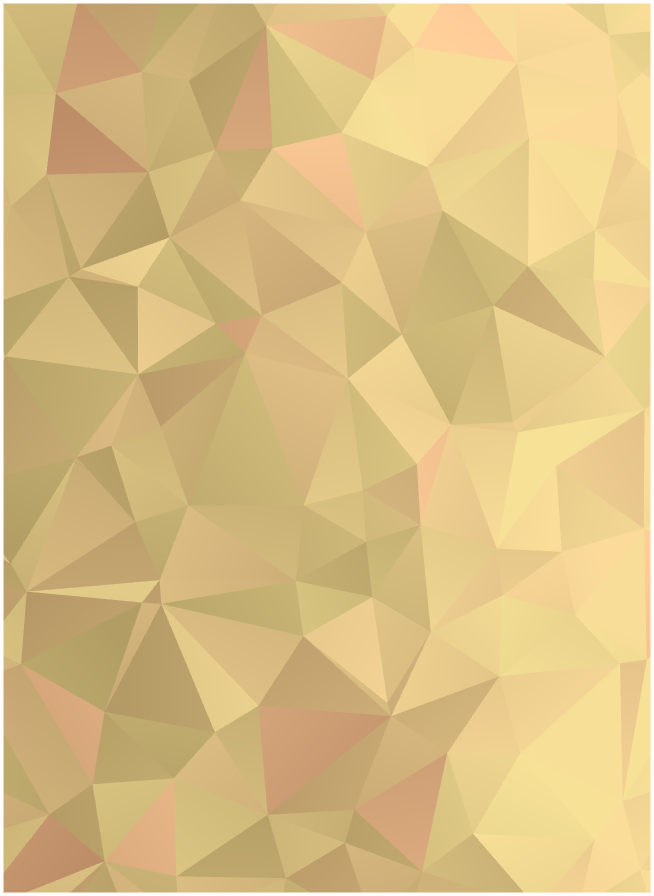
Give the GLSL for this background, as a WebGL 2 fragment shader.

```glsl
#version 300 es
precision highp float;
precision highp int;
// Low-poly field of golden facets inside a thin white border.
// Each sample finds its facet in a weighted Delaunay mesh of jittered sites: a triangle
// around the sample pivots to the site lying deepest below its lifted plane until none does.
uniform vec2 u_resolution;
out vec4 fragColor;

const int REACH = 3, SIDE = 7, COUNT = 49;
const float ROWS = 11.5;     // mesh cells over the canvas height
vec3 sites[COUNT + 3];       // xy position relative to the pixel, z lifted height

uint hash(uint n) {
  n = (n ^ (n >> 16)) * 0x7feb352du;
  n = (n ^ (n >> 15)) * 0x846ca68bu;
  return n ^ (n >> 16);
}

float random(uint seed, uint channel) {
  return float(hash(seed + channel * 0x9e3779b9u) & 0xffffu) / 65535.0;
}

uint cellSeed(ivec2 cell) {
  return hash(uint(cell.x + 64) + 4096u * uint(cell.y + 64));
}

ivec2 siteCell(ivec2 base, int i) {
  return base + ivec2(i % SIDE, i / SIDE) - REACH;
}

float cross2(vec2 a, vec2 b) { return a.x * b.y - a.y * b.x; }

void gatherSites(vec2 pos, ivec2 base) {
  for (int i = 0; i < COUNT; i++) {
    ivec2 cell = siteCell(base, i);
    uint seed = cellSeed(cell);
    vec2 s = vec2(cell) + vec2(random(seed, 1u), random(seed, 2u)) - pos;
    sites[i] = vec3(s, dot(s, s) - 0.45 * random(seed, 3u));
  }
  // Far counter-clockwise triangle that starts every search
  sites[COUNT] = vec3(-40.0, -30.0, 2500.0);
  sites[COUNT + 1] = vec3(40.0, -30.0, 2500.0);
  sites[COUNT + 2] = vec3(0.0, 50.0, 2500.0);
}

bool contains(ivec3 tri, vec2 p) {
  vec2 a = sites[tri.x].xy - p, b = sites[tri.y].xy - p, c = sites[tri.z].xy - p;
  return min(cross2(a, b), min(cross2(b, c), cross2(c, a))) >= 0.0;
}

ivec3 findFacet(ivec3 tri, vec2 p) {
  if (!contains(tri, p)) tri = ivec3(COUNT, COUNT + 1, COUNT + 2);
  for (int pass = 0; pass < 18; pass++) {
    vec3 a = sites[tri.x], b = sites[tri.y], c = sites[tri.z];
    vec3 normal = cross(b - a, c - a);
    normal /= max(normal.z, 1e-6);
    float lowest = -1e-4;
    int pick = -1;
    for (int i = 0; i < COUNT; i++) {
      float height = dot(sites[i] - a, normal);
      if (height < lowest) { lowest = height; pick = i; }
    }
    if (pick < 0) break;
    // Keep the edge that still encloses the sample together with the new site
    vec2 q = sites[pick].xy - p;
    float sideA = cross2(q, a.xy - p), sideB = cross2(q, b.xy - p), sideC = cross2(q, c.xy - p);
    if (sideA >= 0.0 && sideB <= 0.0) tri.z = pick;
    else if (sideB >= 0.0 && sideC <= 0.0) tri.x = pick;
    else tri.y = pick;
  }
  return tri;
}

vec3 facetColor(ivec3 tri, vec2 p, vec2 pos, ivec2 base) {
  uint seed = cellSeed(siteCell(base, tri.x)) + cellSeed(siteCell(base, tri.y))
            + cellSeed(siteCell(base, tri.z));
  vec2 center = (sites[tri.x].xy + sites[tri.y].xy + sites[tri.z].xy) / 3.0;
  vec2 uv = (center + pos) / ROWS;
  float aspect = u_resolution.x / u_resolution.y;

  // Light upper right, shaded left, and one dark cluster within the light
  float light = smoothstep(-0.17, 0.16, uv.x / aspect + 0.35 * uv.y - 0.78);
  float cluster = smoothstep(0.16, 0.08, length(uv - vec2(0.69 * aspect, 0.67)));
  light *= 1.0 - 0.85 * cluster;
  float tone = mix(0.24, 0.92, light) + (random(seed, 4u) - 0.5) * mix(0.52, 0.4, light);
  tone += 0.3 * step(0.9, random(seed, 5u)) * (1.0 - light);

  // Soft shading across the facet
  float angle = 6.2832 * random(seed, 6u);
  tone += 0.13 * dot(p - center, vec2(cos(angle), sin(angle)));
  vec3 color = mix(vec3(0.72, 0.62, 0.41), vec3(0.975, 0.87, 0.6), clamp(tone, -0.05, 1.0));

  // Olive to tan hue drift, with a few peach facets
  float warmth = random(seed, 7u);
  color += mix(vec3(-0.012, 0.014, -0.01), vec3(0.012, -0.02, 0.006), warmth);
  return color + step(0.94, warmth) * vec3(0.02, -0.035, 0.0);
}

void main() {
  float cellsPerPixel = ROWS / u_resolution.y;
  vec2 pos = gl_FragCoord.xy * cellsPerPixel;
  ivec2 base = ivec2(floor(pos));
  gatherSites(pos, base);

  // Four rotated samples smooth the facet edges
  vec3 color = vec3(0.0);
  ivec3 tri = ivec3(COUNT, COUNT + 1, COUNT + 2);
  vec2 offset = vec2(0.375, 0.125) * cellsPerPixel;
  for (int i = 0; i < 4; i++) {
    tri = findFacet(tri, offset);
    color += 0.25 * facetColor(tri, offset, pos, base);
    offset = vec2(-offset.y, offset.x);
  }

  // White border
  vec2 inset = min(gl_FragCoord.xy, u_resolution - gl_FragCoord.xy);
  float edge = min(inset.x, inset.y) - 0.0054 * u_resolution.x;
  color = mix(vec3(1.0, 0.99, 0.99), color, clamp(edge + 0.5, 0.0, 1.0));
  fragColor = vec4(color, 1.0);
}
```
